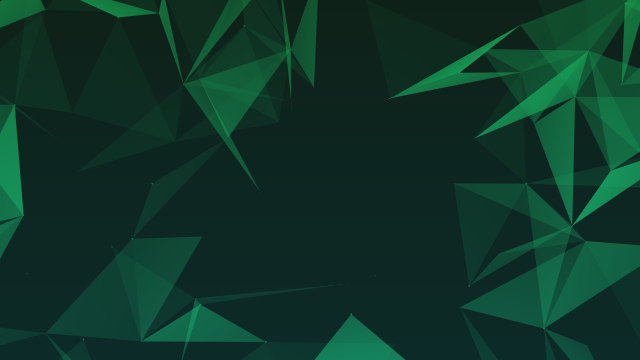
A WebGL 2 fragment shader for this background:

```glsl
#version 300 es
precision highp float;
// Draws a loose mesh of translucent green triangles over a dark teal gradient.

#define CELL 0.17          // spacing of the mesh vertices, canvas height = 1
#define LAYERS 6           // candidate triangles per cell
#define MAX_EDGE 0.42      // longest allowed triangle side
#define KEEP 0.95          // share of triangles kept in the dense areas
#define FAINT 0.07         // lowest opacity
#define STRONG 0.60        // highest opacity before the size boost
#define DOT_RADIUS 0.0022
#define SEED 17.0

uniform vec2 u_resolution;
out vec4 fragColor;

const vec3 BACK_LOW = vec3(0.048, 0.165, 0.155);
const vec3 BACK_HIGH = vec3(0.055, 0.130, 0.098);
const vec3 GLOW_LOW = vec3(0.110, 0.840, 0.560);
const vec3 GLOW_HIGH = vec3(0.090, 0.620, 0.310);

vec3 hash3(vec3 p) {
    p = fract((p + SEED) * vec3(0.1031, 0.1030, 0.0973));
    p += dot(p, p.yxz + 33.33);
    return fract((p.xxy + p.yxx) * p.zyx);
}

float cross2(vec2 a, vec2 b) {
    return a.x * b.y - a.y * b.x;
}

// Each cell owns one jittered vertex, shared by all triangles that use it.
vec2 vertexOf(vec2 cell) {
    return (cell + hash3(vec3(cell, 91.0)).xy) * CELL;
}

// Picks a neighbour cell at most two steps away.
vec2 neighbour(float pick) {
    float i = floor(pick * 25.0);
    return vec2(mod(i, 5.0), floor(i / 5.0)) - 2.0;
}

// Chance of a triangle: low inside the elliptical clearings.
float density(vec2 p, float aspect) {
    float middle = length((p - vec2(0.53 * aspect, 0.53)) / vec2(0.36, 0.38));
    float left = length((p - vec2(0.09 * aspect, 0.46)) / vec2(0.20, 0.32));
    float corner = length((p - vec2(0.80 * aspect, 1.02)) / vec2(0.28, 0.16));
    return smoothstep(0.65, 1.10, min(middle, min(left, corner)));
}

// Signed distance to one side, positive on the inner side.
float sideDistance(vec2 p, vec2 a, vec2 b, float winding) {
    return winding * cross2(b - a, p - a) / length(b - a);
}

// Opacity of the triangle a, b, c at p, with a soft ramp across its face.
float triangleOpacity(vec2 p, vec2 a, vec2 b, vec2 c, float level, float pixel) {
    float twiceArea = cross2(b - a, c - a);
    float winding = sign(twiceArea);
    float inside = min(sideDistance(p, a, b, winding),
                   min(sideDistance(p, b, c, winding), sideDistance(p, c, a, winding)));
    float coverage = clamp(inside / pixel + 0.5, 0.0, 1.0);
    float ramp = clamp(cross2(c - b, p - b) / twiceArea, 0.0, 1.0);
    float sizeBoost = mix(1.6, 0.85, smoothstep(0.003, 0.025, 0.5 * abs(twiceArea)));
    float opacity = mix(FAINT, STRONG, pow(level, 2.2)) * sizeBoost * mix(1.1, 0.8, ramp);
    return min(opacity, 0.92) * coverage;
}

void main() {
    float aspect = u_resolution.x / u_resolution.y;
    float pixel = 1.0 / u_resolution.y;
    vec2 p = gl_FragCoord.xy * pixel;
    vec2 home = floor(p / CELL);
    float clearness = 1.0;   // light passing all triangles, independent of order
    float dots = 0.0;

    for (int j = -2; j <= 2; j++)
    for (int i = -2; i <= 2; i++) {
        vec2 cell = home + vec2(i, j);
        vec2 a = vertexOf(cell);

        // Small points on some of the vertices
        float shown = step(0.55, hash3(vec3(cell, 53.0)).x) * density(a, aspect);
        float dotCover = clamp((DOT_RADIUS - length(p - a)) / pixel + 0.5, 0.0, 1.0);
        dots = max(dots, 0.45 * shown * dotCover);

        // Triangles to random neighbours
        for (int k = 0; k < LAYERS; k++) {
            vec3 pick = hash3(vec3(cell, float(k)));
            vec2 b = vertexOf(cell + neighbour(pick.x));
            vec2 c = vertexOf(cell + neighbour(pick.y));
            float longest = max(length(b - a), max(length(c - b), length(a - c)));
            if (longest > MAX_EDGE || abs(cross2(b - a, c - a)) < 0.0012) continue;
            if (pick.z > KEEP * density((a + b + c) / 3.0, aspect)) continue;
            float level = hash3(vec3(cell, float(k) + 20.0)).y;
            clearness *= 1.0 - triangleOpacity(p, a, b, c, level, pixel);
        }
    }

    // Gradient backdrop, then the accumulated glow
    vec3 back = mix(BACK_LOW, BACK_HIGH, p.y);
    vec3 glow = mix(GLOW_LOW, GLOW_HIGH, p.y);
    vec3 color = mix(back, glow, 1.0 - clearness);
    fragColor = vec4(mix(color, glow, dots), 1.0);
}
```
